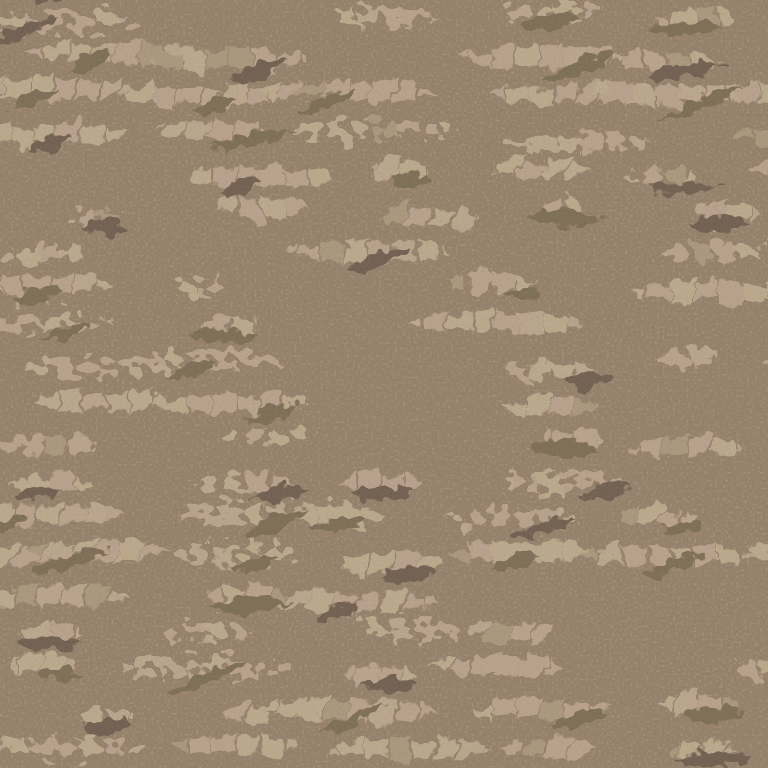
Reproduce this texture procedurally as a Shadertoy shader.

```glsl
// Weathered stucco: broken rows of pale chips with slanted dark shadows on tan.
// Each grid cell scatters one cluster, a lens cut into chips by sheared repeats;
// gradient noise frays the outlines, thins out the rows and grains the ground.

vec2 hash2(vec2 p) {
    vec3 q = fract(vec3(p.xyx) * vec3(0.1031, 0.1030, 0.0973));
    q += dot(q, q.yzx + 33.33);
    return fract((q.xx + q.yz) * q.zy);
}

float gradientDot(vec2 cell, vec2 corner, vec2 f) {
    float angle = 6.2832 * hash2(cell + corner).x;
    return dot(vec2(cos(angle), sin(angle)), f - corner);
}

float gradientNoise(vec2 p) {
    vec2 i = floor(p), f = p - i;
    vec2 u = f * f * f * (f * (f * 6.0 - 15.0) + 10.0);
    float low = mix(gradientDot(i, vec2(0, 0), f), gradientDot(i, vec2(1, 0), f), u.x);
    float high = mix(gradientDot(i, vec2(0, 1), f), gradientDot(i, vec2(1, 1), f), u.x);
    return mix(low, high, u.y);
}

// Signed distance to a row of chips; chipRandom returns the chip's own values
float chipRow(vec2 p, float halfLength, float shear, vec2 seed, out vec2 chipRandom) {
    const float pitch = 0.031;
    float u = (p.x + shear * p.y) / pitch;
    float index = floor(u), f = u - index - 0.5;
    chipRandom = hash2(seed * 7.0 + vec2(index, 3.0 * index) + 50.0);
    vec2 shape = hash2(seed * 5.0 + vec2(index + 90.0, 17.0));

    float taper = 1.0 - pow(abs(p.x) / halfLength, 4.0);
    float halfHeight = 0.0145 * taper * mix(0.65, 1.1, shape.x);
    float top = p.y - (shape.y - 0.5) * (0.6 * f * pitch + 0.006);
    float side = (abs(f) - mix(0.4, 0.54, chipRandom.x)) * pitch;
    return max(side, abs(top) - halfHeight);
}

// Approximate distance to a tilted lens-shaped shadow
float shadowBlade(vec2 p, float halfLength, float halfHeight, float tilt) {
    float x = p.x / halfLength;
    return abs(p.y - tilt * p.x) - halfHeight * (1.0 - x * x);
}

void mainImage(out vec4 fragColor, in vec2 fragCoord) {
    vec2 uv = fragCoord / iResolution.y;
    float blur = max(0.0012, 0.7 / iResolution.y);

    // Grained ground
    float grain = gradientNoise(uv * 290.0);
    vec3 color = mix(vec3(0.588, 0.51, 0.427), vec3(0.62, 0.55, 0.45),
                     smoothstep(0.12, 0.5, grain));

    // Fraying shared by all outlines
    vec2 fray = 0.010 * vec2(gradientNoise(uv * 48.0), gradientNoise(uv * 52.0 + 31.0));
    fray += 0.005 * vec2(gradientNoise(uv * 115.0 + 7.0), gradientNoise(uv * 120.0 + 63.0));
    float tear = gradientNoise(uv * vec2(65.0, 95.0) + 11.0);

    vec2 cellSize = vec2(0.2, 0.05);
    vec2 home = floor(uv / cellSize);
    vec3 shadowColor = vec3(0.46, 0.39, 0.33);
    float shadow = 0.0;

    for (int j = -1; j <= 1; j++)
    for (int i = -1; i <= 1; i++) {
        vec2 cell = home + vec2(i, j);
        vec2 place = hash2(cell + 20.0);
        vec2 kind = hash2(cell + 140.0);
        vec2 blade = hash2(cell + 260.0);
        vec2 chance = hash2(cell + 380.0);
        vec2 center = (cell + 0.5 + (place - 0.5) * vec2(0.6, 0.4)) * cellSize;

        // Clusters thin out in broad patches, mostly near the middle
        float density = 0.76 + 0.9 * gradientNoise(center * 3.1 + 4.0)
                      + 0.35 * abs(center.y - 0.5);
        if (chance.x > density) continue;

        vec2 p = uv - center + fray;
        float halfLength = mix(0.03, 0.12, kind.x);

        // Pale chips, some of them torn to scraps
        vec2 chip;
        float d = chipRow(p, halfLength, kind.y - 0.5, cell, chip);
        float scrap = smoothstep(0.62, 0.95, kind.y);
        d += scrap * (0.003 + 0.026 * tear);
        vec3 pale = mix(vec3(0.72, 0.63, 0.55), vec3(0.73, 0.66, 0.55),
                        smoothstep(0.3, 0.7, chip.y));
        pale = mix(pale, vec3(0.64, 0.565, 0.47), 0.7 * step(0.9, chip.y));
        color = mix(color, pale, 1.0 - smoothstep(-blur, blur, d));

        // Dark blade under the lower edge, rising to the right
        if (chance.y < 0.68) {
            vec2 offset = vec2(halfLength * mix(-0.4, 0.8, blade.x), -0.013);
            d = shadowBlade(p - offset, mix(0.025, 0.055, blade.y),
                            mix(0.007, 0.012, place.x), mix(-0.05, 0.42, kind.x));
            float cover = 1.0 - smoothstep(-blur, blur, d + 0.006 * tear);
            vec3 tone = mix(vec3(0.455, 0.387, 0.328), vec3(0.50, 0.44, 0.35),
                            step(0.5, place.y));
            shadowColor = mix(shadowColor, tone, cover);
            shadow = max(shadow, cover);
        }
    }

    color = mix(color, shadowColor, shadow);
    color += 0.022 * grain;
    fragColor = vec4(color, 1.0);
}
```
